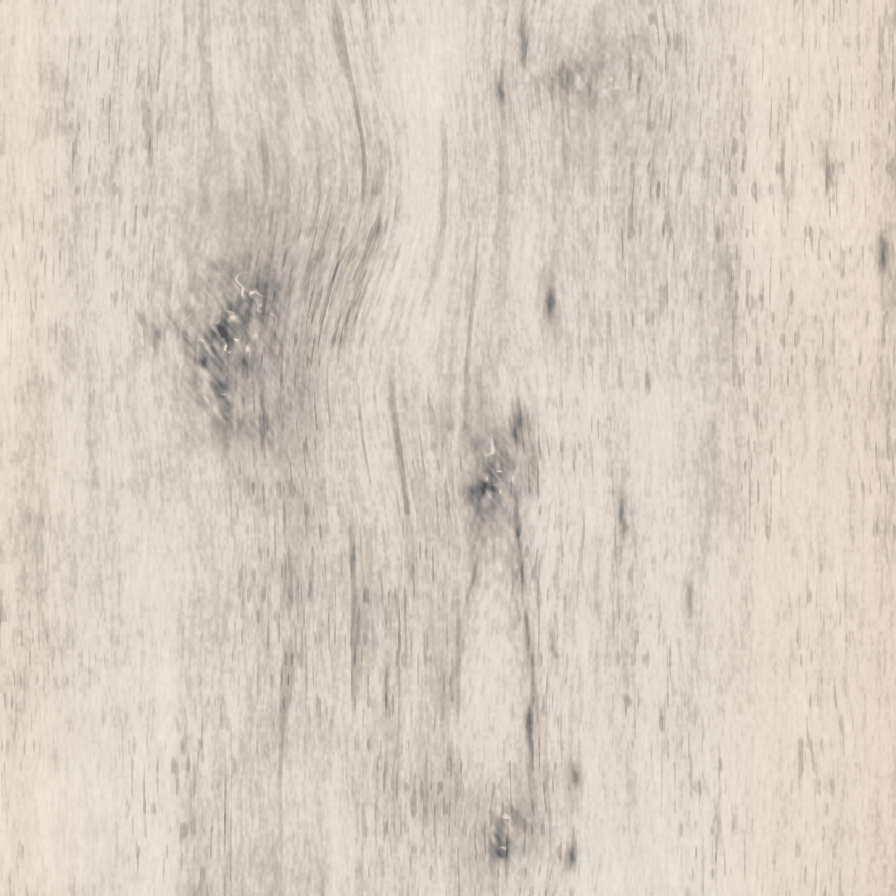
Give the GLSL for this texture, as a Shadertoy shader.

```glsl
// Whitewashed oak board: pale vertical grain with grey knots, pores and slits
#define BASE_TONE 0.895
#define FIBRE_CONTRAST 0.125
#define STREAK_CONTRAST 0.060
#define CLOUD_CONTRAST 0.145
#define PORE_DEPTH 0.11
#define RING_DEPTH 0.026
#define CRACK_DEPTH 0.22
#define SLIT_DEPTH 0.34
#define SLIT_COUNT 13
#define KNOT_COUNT 4

// Knot centre and radii, then darkness
const vec4 KNOTS[KNOT_COUNT] = vec4[](
    vec4(0.255, 0.625, 0.062, 0.105), vec4(0.553, 0.475, 0.036, 0.055),
    vec4(0.565, 0.065, 0.032, 0.036), vec4(0.665, 0.915, 0.060, 0.060));
const float KNOT_DARKNESS[KNOT_COUNT] = float[](0.29, 0.25, 0.26, 0.10);

float hash(vec2 p) {
    vec3 q = fract(p.xyx * vec3(0.1031, 0.1030, 0.0973));
    q += dot(q, q.yzx + 33.33);
    return fract((q.x + q.y) * q.z);
}

float noise(vec2 p) {
    vec2 cell = floor(p), f = fract(p);
    f = f * f * (3.0 - 2.0 * f);
    return mix(mix(hash(cell), hash(cell + vec2(1, 0)), f.x),
               mix(hash(cell + vec2(0, 1)), hash(cell + vec2(1, 1)), f.x), f.y);
}

// Noise centred on zero, with an offset to decorrelate layers
float layer(vec2 p, vec2 scale, float seed) {
    return noise(p * scale + seed * vec2(17.3, 9.7) + 40.0) - 0.5;
}

// Rotated two-octave noise for soft stains without a visible lattice
float stain(vec2 p, float scale, float seed) {
    vec2 q = mat2(0.8, 0.6, -0.6, 0.8) * p;
    return layer(q, vec2(scale), seed) + 0.6 * layer(p + 0.3 * q, vec2(1.9 * scale), seed + 0.5);
}

float bump(vec2 p, vec2 centre, vec2 radius) {
    vec2 d = (p - centre) / radius;
    return exp(-dot(d, d));
}

float segment(vec2 p, vec2 a, vec2 b) {
    vec2 ab = b - a;
    return length(p - a - ab * clamp(dot(p - a, ab) / dot(ab, ab), 0.0, 1.0));
}

// Bends the fibres: wobble, a leaning field, and flow around each knot
vec2 grainSpace(vec2 p) {
    float x = p.x + 0.010 * layer(p, vec2(6, 3), 1.0) + 0.004 * layer(p, vec2(26, 13), 2.0);
    x -= 0.40 * (p.y - 0.70) * bump(p, vec2(0.39, 0.70), vec2(0.12, 0.16));
    for (int i = 0; i < KNOT_COUNT; i++) {
        vec4 k = KNOTS[i];
        x -= 0.35 * (p.x - k.x) * bump(p, k.xy, k.zw * 1.4);
    }
    return vec2(x, p.y);
}

// Nested parabolic growth rings; negative bend opens them downwards
float arches(vec2 p, vec2 apex, float bend, vec2 radius) {
    float d = p.y - apex.y - bend * (p.x - apex.x) * (p.x - apex.x);
    d += 0.03 * layer(p, vec2(30, 9), 3.0);
    return sin(d * 230.0) * bump(p, apex, radius);
}

float fibres(vec2 p, vec2 g) {
    float fine = 0.28 * layer(g, vec2(130, 12), 4.0) + 0.52 * layer(g, vec2(250, 32), 5.0)
               + 0.62 * layer(g, vec2(400, 95), 6.0) + 0.45 * layer(p, vec2(340, 230), 22.0)
               + 0.22 * stain(p, 120.0, 28.0);
    float cluster = smoothstep(-0.25, 0.25, layer(g, vec2(16, 5), 8.0));
    float pores = smoothstep(0.20, 0.38, layer(g, vec2(270, 42), 7.0))
                + 0.7 * smoothstep(0.27, 0.40, layer(g, vec2(210, 24), 23.0));
    return FIBRE_CONTRAST * fine - PORE_DEPTH * cluster * pores;
}

float knotShade(vec2 p, vec2 g) {
    float shade = 0.0;
    for (int i = 0; i < KNOT_COUNT; i++) {
        vec4 k = KNOTS[i];
        vec2 q = p + 0.8 * k.zw * vec2(stain(p, 24.0, 9.0), stain(p, 27.0, 10.0));
        float smudge = bump(q, k.xy, k.zw);
        float halo = bump(q, k.xy, k.zw * vec2(1.7, 2.1));
        float core = bump(q, k.xy + k.zw * vec2(-0.35, -0.25), k.zw * vec2(0.42, 0.33));
        float mottled = 0.85 + 0.6 * stain(p, 55.0, 11.0) + 0.8 * layer(g, vec2(210, 60), 12.0)
                      + 1.0 * layer(p + 0.6 * p.yx, vec2(190, 110), 24.0);
        // Pale ragged rim where a noise contour crosses the core
        float ridge = 1.0 - smoothstep(0.0, 0.12, abs(stain(p, 42.0, 13.0)));
        float rim = ridge * smoothstep(-0.05, 0.25, layer(p, vec2(150, 130), 25.0));
        shade -= KNOT_DARKNESS[i] * (0.62 * smudge * mottled + 0.28 * halo + 0.75 * core * mottled);
        shade += 1.2 * KNOT_DARKNESS[i] * rim * bump(q, k.xy, k.zw * 0.5);
    }
    return shade;
}

// Broken dark seams running down from the middle knot
float cracks(vec2 p) {
    vec2 q = p + vec2(0.012 * layer(p, vec2(6, 14), 14.0) + 0.005 * layer(p, vec2(60, 50), 26.0), 0.0);
    float right = segment(q, vec2(0.573, 0.45), vec2(0.604, 0.12));
    float left = segment(q, vec2(0.540, 0.46), vec2(0.505, 0.22));
    float d = min(right, left);
    float broken = smoothstep(-0.30, 0.30, layer(p, vec2(60, 38), 15.0));
    return CRACK_DEPTH * (broken * exp(-d * d * 120000.0) + 0.28 * exp(-d * d * 3500.0));
}

// Short dark checks scattered over the right half
float slits(vec2 p) {
    float sum = 0.0;
    for (int i = 0; i < SLIT_COUNT; i++) {
        float n = float(i) + 1.0;
        vec2 centre = vec2(mix(0.55, 0.99, hash(vec2(n, 3.1))), fract(n * 0.618 + 0.1));
        float halfLength = mix(0.007, 0.026, hash(vec2(n, 8.4)));
        vec2 q = p + vec2(0.005 * layer(p, vec2(60, 90), n), 0.0);
        float soft = 0.2 * bump(q, centre, vec2(0.012, 2.0 * halfLength));
        sum += mix(0.45, 1.0, hash(vec2(n, 5.7))) * (soft + bump(q, centre, vec2(0.0040, halfLength)));
    }
    return SLIT_DEPTH * min(sum, 1.0);
}

void mainImage(out vec4 fragColor, in vec2 fragCoord) {
    vec2 p = fragCoord / iResolution.xy;
    vec2 g = grainSpace(p);
    float middle = exp(-pow((p.x - 0.40) / 0.19, 2.0));

    // Broad clouds, long streaks and fine fibres
    float tone = BASE_TONE - 0.036 * middle + fibres(p, g);
    tone += CLOUD_CONTRAST * (0.7 * layer(g, vec2(9, 2), 16.0) + 0.42 * stain(p, 8.0, 17.0));
    tone += STREAK_CONTRAST * (layer(g, vec2(36, 3), 18.0) + layer(g, vec2(75, 6), 27.0));
    tone -= 0.12 * (0.2 + middle) * smoothstep(0.24, 0.45, layer(g, vec2(110, 7), 19.0));
    tone -= 0.055 * smoothstep(0.0, 0.5, stain(p, 26.0, 20.0)) * smoothstep(0.24, 0.05, p.x);

    // Growth rings
    float rings = sin(g.x * 520.0 + 5.0 * layer(p, vec2(12, 8), 21.0)) * bump(p, vec2(0.40, 0.69), vec2(0.11, 0.17));
    rings += arches(p, vec2(0.945, 0.70), 60.0, vec2(0.035, 0.13));
    rings += arches(p, vec2(0.555, 0.36), -70.0, vec2(0.035, 0.13));
    tone += RING_DEPTH * rings;

    // Dark features, then a soft shoulder on the highlights
    tone += knotShade(p, g) - cracks(p) - slits(p);
    tone -= 0.55 * max(tone - 0.885, 0.0);
    tone = clamp(tone, 0.33, 0.94);

    // Cream where pale, neutral where dark, warmer at the outer edges
    float warmth = smoothstep(0.35, 0.85, tone);
    float edge = smoothstep(0.72, 1.0, p.x) + 0.4 * smoothstep(0.15, 0.0, p.x);
    vec3 tint = vec3(0.0, 0.042, 0.085) * warmth + edge * vec3(-0.002, 0.007, 0.016);
    fragColor = vec4(tone - tint, 1.0);
}
```
